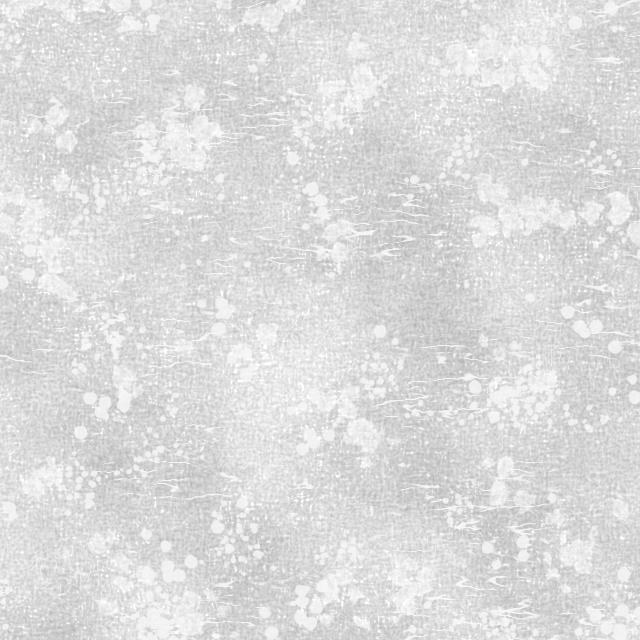
A Shadertoy shader for this texture:

```glsl
vec2 hash2(vec2 p) {
    vec3 q = fract(p.xyx * vec3(0.1031, 0.1030, 0.0973));
    q += dot(q, q.yzx + 33.33);
    return fract((q.xx + q.yz) * q.zy);
}

float cornerGradient(vec2 cell, vec2 offset) {
    float angle = 6.2832 * hash2(cell).x;
    return dot(vec2(cos(angle), sin(angle)), offset);
}

float gradientNoise(vec2 p) {
    vec2 i = floor(p), f = fract(p);
    vec2 u = f * f * f * (f * (f * 6.0 - 15.0) + 10.0);
    vec2 e = vec2(0.0, 1.0);
    return mix(mix(cornerGradient(i, f), cornerGradient(i + e.yx, f - e.yx), u.x),
               mix(cornerGradient(i + e, f - e), cornerGradient(i + 1.0, f - 1.0), u.x), u.y);
}

float fbm(vec2 p) {
    float sum = 0.0, amplitude = 1.0;
    for (int i = 0; i < 4; i++) {
        sum += amplitude * gradientNoise(p);
        p = mat2(1.6, 1.2, -1.2, 1.6) * p + 5.3;
        amplitude *= 0.55;
    }
    return sum;
}

// Signed distance to round chips gathered in clusters
float chipDistance(vec2 uv, float scale, float threshold, float spread) {
    vec2 p = uv * scale;
    float nearest = 1.0;
    for (int y = -1; y <= 1; y++)
    for (int x = -1; x <= 1; x++) {
        vec2 cell = floor(p) + vec2(x, y);
        vec2 center = cell + hash2(cell + 17.0);
        float presence = gradientNoise(cell / scale * 8.5 + scale)
                       + spread * (hash2(cell + 71.0).x - 0.5);
        float radius = 0.68 * smoothstep(threshold, threshold + 0.26, presence);
        if (radius > 0.12) nearest = min(nearest, length(p - center) - radius);
    }
    return nearest / scale;
}

// Thin broken lines running along x, limited to worn zones
float cracks(vec2 uv, float zone) {
    vec2 p = uv + vec2(0.0, 0.004 * gradientNoise(uv * 50.0) + 0.002 * gradientNoise(uv * 110.0));
    float line = 1.0 - smoothstep(0.02, 0.09, abs(gradientNoise(p * vec2(11.0, 72.0))));
    float broken = smoothstep(-0.08, 0.16, gradientNoise(uv * vec2(24.0, 60.0) + 9.0));
    return line * broken * zone;
}

void mainImage(out vec4 fragColor, in vec2 fragCoord) {
    vec2 uv = fragCoord / iResolution.y;

    // Cloudy plaster
    float tone = 0.853 + 0.088 * fbm(uv * 4.2 + 2.7);

    // Woven grain of loose threads, wandering so no grid shows
    vec2 loose = uv + 0.006 * vec2(gradientNoise(uv * 31.0), gradientNoise(uv * 29.0 + 13.0));
    float warpThread = gradientNoise(loose * vec2(223.0, 41.0));
    float weftThread = gradientNoise(loose.yx * vec2(207.0, 37.0) + 31.0);
    float grain = gradientNoise(loose * 241.0 + 0.37) + 0.8 * gradientNoise(loose * 163.0 + 60.0);
    float weave = 0.055 * (warpThread + weftThread) + 0.085 * grain;
    tone += weave;
    float dust = smoothstep(-0.3, 0.4, fbm(uv * 9.0 + 40.0));
    tone += 0.09 * dust * smoothstep(0.2, 0.5, 0.6 * (warpThread + weftThread) + 0.4 * grain);

    // Worn zones, slightly darker, with mostly horizontal cracks
    float zone = smoothstep(-0.02, 0.24, fbm(uv * vec2(3.0, 6.5) + 12.4));
    float sideZone = smoothstep(0.2, 0.5, fbm(uv * 5.0 + 63.0));
    tone -= 0.018 * zone;
    tone = mix(tone, 0.99, 0.85 * cracks(uv, zone));
    tone = mix(tone, 0.97, 0.6 * cracks(uv.yx + 7.0, sideZone));

    // Ragged pale chips with mottled centers and brighter rims
    vec2 ragged = uv + 0.011 * vec2(fbm(uv * 42.0), fbm(uv * 42.0 + 19.0));
    float chip = chipDistance(ragged, 40.0, 0.21, 0.34);
    float chipMask = 1.0 - smoothstep(-0.0035, 0.0015, chip);
    float mottle = fbm(uv * 75.0 + 8.0);
    float rim = smoothstep(-0.008, -0.002, chip);
    float opacity = 0.82 + 0.3 * gradientNoise(uv * 9.0 + 50.0) + 0.35 * mottle;
    float chipTone = 0.94 + 0.025 * rim + 0.03 * mottle + 0.45 * weave;
    tone = mix(tone, chipTone, chipMask * clamp(opacity, 0.0, 1.0));

    // Scattered small specks
    vec2 bumpy = uv + 0.003 * gradientNoise(uv * 90.0);
    float speck = min(chipDistance(bumpy + 3.1, 62.0, 0.5, 0.95),
                      chipDistance(bumpy + 5.7, 125.0, 0.48, 0.95));
    tone = mix(tone, 0.965, 0.85 * (1.0 - smoothstep(-0.002, 0.001, speck)));

    fragColor = vec4(vec3(clamp(tone, 0.0, 1.0)), 1.0);
}
```
